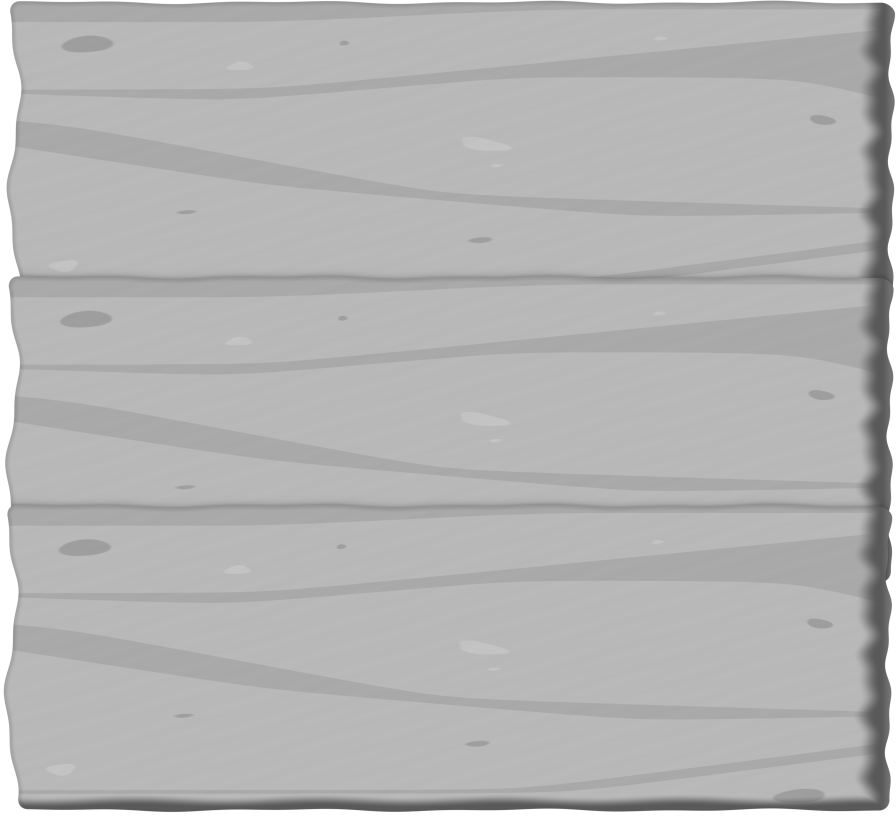
Write a Shadertoy shader that draws this texture.

```glsl
// Smooth ramp: flat before the knee, unit slope after it
float bend(float x, float knee) {
    float t = x - knee;
    return 0.5 * (t + sqrt(t * t + 0.15));
}

float stripe(float y, float upper, float lower, float aa) {
    return smoothstep(-aa, aa, y - upper) * smoothstep(-aa, aa, lower - y);
}

// Signed distance to a board with uneven ends, y pointing down from its top
float boardShape(vec2 q) {
    float left = 0.12 + 0.05 * cos(3.7 * (q.y - 0.8)) + 0.015 * sin(11.0 * q.y);
    float right = 7.64 + 0.02 * sin(8.0 * q.y + 0.5) + 0.012 * sin(17.0 * q.y);
    q.y += 0.009 * sin(3.1 * q.x) + 0.006 * sin(6.7 * q.x + 1.0);
    vec2 halfSize = vec2(0.5 * (right - left), 1.305);
    vec2 d = abs(q - vec2(0.5 * (left + right), 1.305)) - halfSize + 0.1;
    return length(max(d, 0.0)) + min(max(d.x, d.y), 0.0) - 0.1;
}

float grainBands(vec2 q, float aa) {
    float x = q.x, y = q.y;
    float band = stripe(y, -1.0, mix(0.17, 0.06, smoothstep(1.8, 5.2, x)), aa);
    band = max(band, stripe(y, 0.75 - 0.098 * bend(x, 2.3),
        0.78 + 0.035 * x - 0.125 * bend(x, 2.0) + 0.09 * bend(x, 4.4) + 0.27 * bend(x, 6.9), aa));
    band = max(band, stripe(y, 1.0 + 0.08 * x + 0.11 * bend(x, 0.6) - 0.16 * bend(x, 3.8),
        1.22 + 0.155 * x - 0.07 * bend(x, 2.3) - 0.105 * bend(x, 5.5), aa));
    return max(band, stripe(y, 2.44 - 0.13 * bend(x, 4.5), 2.47 - 0.13 * bend(x, 4.9), aa));
}

// Knots (dark) and chips (light): centre, then radii
vec3 addSpots(vec3 col, vec2 q, float aa) {
    const vec4 spots[11] = vec4[11](
        vec4(0.75, 0.36, 0.22, 0.07), vec4(2.95, 0.35, 0.04, 0.02),
        vec4(7.05, 1.01, 0.11, 0.04), vec4(1.60, 1.80, 0.08, 0.016),
        vec4(4.12, 2.04, 0.10, 0.024), vec4(6.88, 2.49, 0.22, 0.06),
        vec4(2.06, 0.55, 0.11, 0.036), vec4(5.66, 0.31, 0.05, 0.016),
        vec4(4.15, 1.22, 0.21, 0.052), vec4(4.26, 1.40, 0.05, 0.013),
        vec4(0.55, 2.26, 0.12, 0.048));
    for (int i = 0; i < 11; i++) {
        bool chip = i > 5;
        vec2 d = q - spots[i].xy;
        d.y -= d.x * (i == 8 ? 0.14 : i == 2 ? 0.12 : -0.06);
        vec2 e = d / spots[i].zw;
        float rim = 1.0 + (chip ? 0.13 : 0.04) * sin(3.0 * atan(e.y, e.x) + float(i));
        float mask = smoothstep(aa, -aa, (length(e) - rim) * spots[i].w);
        col = mix(col, vec3(chip ? 0.765 : 0.62), mask);
    }
    return col;
}

vec3 boardColor(vec2 q, float d, float aa) {
    vec3 col = mix(vec3(0.722), vec3(0.663), grainBands(q, aa));
    col = addSpots(col, q, aa);

    // Faint slanted fibres
    float fibre = sin(9.0 * q.x + 31.0 * q.y + sin(5.0 * q.x)) + sin(17.0 * q.x + 58.0 * q.y);
    col += 0.002 * fibre;

    // Soft rim, then the shaded right and bottom faces
    col *= mix(0.88, 1.0, smoothstep(0.0, 0.05, -d));
    float ripple = 0.025 * sin(13.0 * q.y) + 0.018 * sin(23.0 * q.y + 1.0);
    float side = smoothstep(0.08, 0.27, 7.64 + ripple - q.x);
    float base = smoothstep(0.03, 0.13, 2.61 + 0.012 * sin(4.0 * q.x) - q.y);
    vec3 face = vec3(0.35 + 0.1 * smoothstep(7.57, 7.66, q.x));
    return mix(face, col, min(side, base));
}

void mainImage(out vec4 fragColor, in vec2 fragCoord) {
    vec2 p = fragCoord / iResolution.xy;
    p = vec2(7.68 * p.x, 7.0 * (1.0 - p.y));
    float aa = 5.0 / iResolution.y;
    vec3 col = vec3(1.0);
    float covered = 0.0;

    // Each board overlaps the foot of the one above
    for (int i = 0; i < 3; i++) {
        float n = float(i);
        float top = 0.02 + 2.36 * min(n, 1.0) + 1.96 * max(n - 1.0, 0.0);
        vec2 q = p - vec2(-0.012 * n, top);
        float d = boardShape(q);
        float mask = smoothstep(aa, -aa, d);
        col *= 1.0 - 0.22 * covered * exp(-max(d, 0.0) * 45.0);
        col = mix(col, boardColor(q, d, aa), mask);
        covered = max(covered, mask);
    }
    fragColor = vec4(col, 1.0);
}
```
